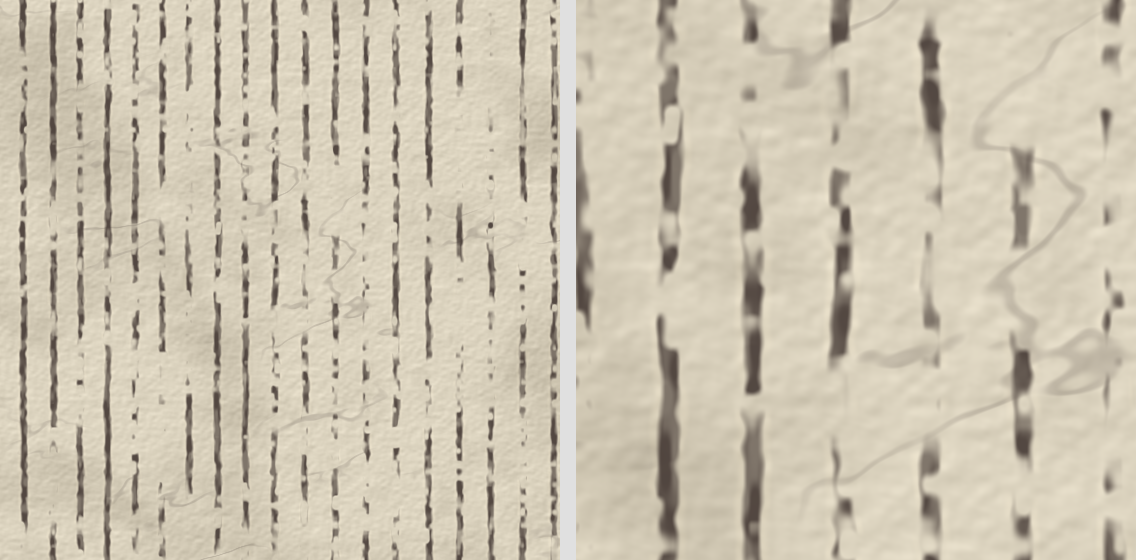
Left: the whole. Right: its middle third, enlarged.
Give the GLSL for this texture, as a WebGL 1 fragment shader.

```glsl
precision highp float;
// Worn, hand-ruled vertical lines on pale plaster: 19 columns with uneven spacing.
// Each line is a distance band broken into dashes and flecks by layered noise;
// the ground is built from mottling, fine lit relief and faint slanting cracks.

uniform vec2 u_resolution;

const float LINE_COUNT = 19.0;
const float HALF_WIDTH = 0.0052;     // half of a line, in canvas widths
const float EDGE_SOFTNESS = 0.0019;
const float SPACING_SWAY = 0.235;    // slow drift of the spacing, in columns
const float SPACING_JITTER = 0.14;   // random offset per line, in columns
const float WEAR_START = 0.46;       // wear level below which ink is gone
const float WEAR_FULL = 0.63;        // wear level above which ink is whole
const float RELIEF = 0.17;
const float CRACK_STRENGTH = 0.30;

const vec3 PLASTER = vec3(0.865, 0.832, 0.752);
const vec3 STAIN = vec3(0.765, 0.730, 0.650);
const vec3 CRACK = vec3(0.51, 0.47, 0.43);
const vec3 INK_FADED = vec3(0.47, 0.43, 0.39);
const vec3 INK_DARK = vec3(0.28, 0.235, 0.215);

float hash(vec2 p) {
  vec3 q = fract(vec3(p.xyx) * 0.1031);
  q += dot(q, q.yzx + 33.33);
  return fract((q.x + q.y) * q.z);
}

float noise(vec2 p) {
  vec2 cell = floor(p);
  vec2 f = fract(p);
  f = f * f * (3.0 - 2.0 * f);
  float low = mix(hash(cell), hash(cell + vec2(1.0, 0.0)), f.x);
  float high = mix(hash(cell + vec2(0.0, 1.0)), hash(cell + vec2(1.0, 1.0)), f.x);
  return mix(low, high, f.y);
}

float fbm(vec2 p) {
  float sum = 0.0;
  float amplitude = 0.5;
  for (int i = 0; i < 4; i++) {
    sum += amplitude * noise(p);
    p = mat2(1.6, 1.2, -1.2, 1.6) * p + 17.3;
    amplitude *= 0.5;
  }
  return sum / 0.9375;
}

// Plaster height, sampled twice to light the surface from the upper left
float plasterHeight(vec2 p) {
  return 0.65 * fbm(p * vec2(38.0, 52.0)) + 0.35 * noise(p * vec2(120.0, 150.0));
}

// Thin ridges along a shallow diagonal, shown only in scattered patches
float cracks(vec2 p) {
  vec2 q = mat2(0.94, 0.34, -0.34, 0.94) * p;
  q = vec2(dot(p, vec2(0.94, 0.34)), dot(p, vec2(-0.34, 0.94)));
  float ridge = abs(fbm(q * vec2(6.0, 13.0) + 41.0) - 0.5);
  float patches = smoothstep(0.52, 0.72, fbm(p * 5.0 + 9.0));
  return (1.0 - smoothstep(0.004, 0.028, ridge)) * patches;
}

// Centre of a numbered line, in canvas widths
float lineCentre(float id) {
  float base = (id + 0.5) / LINE_COUNT;
  float shift = 0.05 + SPACING_SWAY * cos(6.28318 * base);
  shift += SPACING_JITTER * (hash(vec2(id, 7.0)) - 0.5);
  return base + shift / LINE_COUNT;
}

// Ink left on a line: long gaps, short dashes and small flecks
float inkLeft(float id, vec2 p) {
  float gaps = noise(vec2(id * 13.7, p.y * 6.0 + id * 3.1));
  float dashes = noise(vec2(id * 9.3 + 50.0, p.y * 23.0));
  float flecks = noise(vec2(p.x * 105.0, p.y * 82.0) + id * 5.0);
  float level = 0.45 * gaps + 0.27 * dashes + 0.38 * flecks;
  level += 0.14 * (hash(vec2(id, 23.0)) - 0.5);
  return smoothstep(WEAR_START, WEAR_FULL, level);
}

void main() {
  vec2 uv = gl_FragCoord.xy / u_resolution;
  float pixel = 1.0 / u_resolution.x;

  // Ground: broad stains, lit relief and cracks
  float stain = smoothstep(0.46, 0.82, fbm(uv * vec2(5.0, 6.5) + 3.0));
  stain += 0.35 * smoothstep(0.5, 0.85, fbm(uv * 24.0 + 70.0));
  vec3 color = mix(PLASTER, STAIN, clamp(stain, 0.0, 1.0) * 0.75);
  float slope = plasterHeight(uv) - plasterHeight(uv + vec2(-0.0025, 0.0035));
  color += RELIEF * slope;
  color = mix(color, CRACK, CRACK_STRENGTH * cracks(uv));

  // Lines: the neighbouring columns cover every shifted centre
  float column = floor(uv.x * LINE_COUNT);
  float ink = 0.0;
  float halo = 0.0;
  for (int i = -1; i <= 1; i++) {
    float id = column + float(i);
    float wobble = 0.004 * (noise(vec2(id * 4.7, uv.y * 14.0)) - 0.5);
    float ragged = 0.0036 * (noise(uv * vec2(130.0, 95.0) + id) - 0.5);
    float offset = uv.x - lineCentre(id) - wobble;
    float edge = abs(offset) + ragged - HALF_WIDTH;
    float soft = EDGE_SOFTNESS + 0.5 * pixel;
    float left = inkLeft(id, uv);
    ink = max(ink, left * (1.0 - smoothstep(-soft, soft, edge)));
    halo = max(halo, left * (1.0 - smoothstep(0.0, 0.004, abs(edge - 0.003))));
  }

  float depth = smoothstep(0.2, 0.75, noise(uv * vec2(150.0, 65.0) + 11.0));
  color += 0.03 * halo * vec3(1.0, 0.9, 0.7);
  color = mix(color, mix(INK_FADED, INK_DARK, depth), ink * 0.92);
  gl_FragColor = vec4(color, 1.0);
}
```
